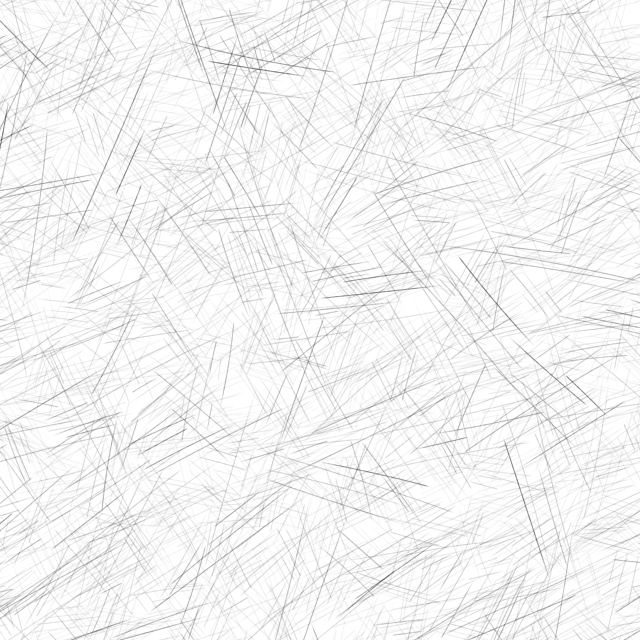
A three.js fragment shader for this pattern:

```glsl
// Fine pencil scratches on white paper: bundles of thin, slightly bowed,
// near-parallel strokes are spread evenly over two jittered grids (long and
// short) and layered multiplicatively so that crossings darken.

varying vec2 vUv;

const vec3 PAPER = vec3(1.0);
const vec3 INK = vec3(0.07);
const float LINE_WIDTH = 0.0018;   // stroke radius including its soft edge
const float LONG_CELL = 0.25;      // grid size sets the stroke length
const float SHORT_CELL = 0.115;
const float LONG_TONE = 0.64;      // opacity of the darkest strokes
const float SHORT_TONE = 0.36;
const float TONE_FLOOR = 0.12;     // faintest stroke relative to the darkest
const float ANGLE_JITTER = 0.05;   // radians, within one bundle
const float BOW = 0.07;            // curvature relative to the cell
const float GRAIN_SCALE = 340.0;
const float GRAIN_DEPTH = 0.35;
const vec2 SLOTS = vec2(4.0, 2.0); // bundle positions within a cell
const int BUNDLES = 8;             // per cell, one for each slot
const int STROKES = 4;             // per bundle

// Four random values from three coordinates, without sine
vec4 hash4(vec3 p) {
  vec4 q = fract(p.xyzx * vec4(0.1031, 0.1030, 0.0973, 0.1099));
  q += dot(q, q.wzxy + 33.33);
  return fract((q.xxyz + q.yzzw) * q.zywx);
}

// Smooth value noise for the tooth of the paper
float grain(vec2 p) {
  vec2 i = floor(p), f = fract(p);
  f = f * f * (3.0 - 2.0 * f);
  float a = hash4(vec3(i, 7.0)).x;
  float b = hash4(vec3(i + vec2(1.0, 0.0), 7.0)).x;
  float c = hash4(vec3(i + vec2(0.0, 1.0), 7.0)).x;
  float d = hash4(vec3(i + 1.0, 7.0)).x;
  return mix(mix(a, b, f.x), mix(c, d, f.x), f.y);
}

vec2 rotate(vec2 p, float angle) {
  float c = cos(angle), s = sin(angle);
  return vec2(c * p.x + s * p.y, c * p.y - s * p.x);
}

// Preferred hatching directions: rising, steep, falling, nearly level
float bundleAngle(float pick, float jitter) {
  vec2 family = vec2(-0.21, 0.14);              // centre, spread
  if (pick < 0.48) family = vec2(0.42, 0.31);
  else if (pick < 0.68) family = vec2(1.22, 0.18);
  else if (pick < 0.91) family = vec2(-1.00, 0.30);
  return family.x + family.y * (2.0 * jitter - 1.0);
}

// Opacity of one stroke in cell units, with x along the bundle
float stroke(vec2 p, vec4 shape, vec4 touch, float tone, float width) {
  float halfLength = mix(0.18, 0.75, pow(shape.x, 1.4));
  p.x -= 0.4 * (shape.y - 0.5);
  p = rotate(p, ANGLE_JITTER * (2.0 * shape.z - 1.0));
  p.y -= BOW * (2.0 * touch.x - 1.0) * p.x * p.x;
  float along = 0.5 + 0.5 * p.x / halfLength;
  along = touch.y < 0.5 ? along : 1.0 - along;
  float pressure = smoothstep(0.0, 0.06, along) * (1.0 - smoothstep(0.7, 1.0, along));
  return tone * pressure * (1.0 - smoothstep(0.0, width, abs(p.y)));
}

// Share of paper left showing through one layer of scattered bundles
float hatchLayer(vec2 uv, float cell, float maxTone, float seed) {
  vec2 p = uv / cell;
  vec2 home = floor(p);
  float width = LINE_WIDTH / cell;
  float clear = 1.0;
  for (int y = -1; y <= 1; y++)
  for (int x = -1; x <= 1; x++) {
    vec2 id = home + vec2(float(x), float(y));
    float cellTone = hash4(vec3(id + 40.0, seed + 5.3)).x;
    for (int b = 0; b < BUNDLES; b++) {
      float n = float(b);
      vec3 key = vec3(id + 40.0, seed + 31.0 * n);
      vec4 place = hash4(key);
      vec2 center = (vec2(mod(n, SLOTS.x), floor(n / SLOTS.x)) + place.xy) / SLOTS;
      vec2 local = rotate(p - id - center, bundleAngle(place.z, place.w));
      float spread = mix(0.1, 0.28, hash4(key + 11.7).x);
      if (abs(local.y) > spread + 0.11 || abs(local.x) > 1.0) continue;
      float bundleTone = fract(cellTone + 0.618 * n);
      for (int s = 0; s < STROKES; s++) {
        vec3 strokeKey = key + vec3(0.0, 53.0, 3.3 * float(s) + 1.9);
        vec4 shape = hash4(strokeKey);
        vec4 touch = hash4(strokeKey + 23.1);
        float weight = mix(bundleTone, touch.z, 0.5);
        float tone = maxTone * mix(TONE_FLOOR, 1.0, weight * weight * weight);
        float lane = (float(s) + 0.1 + 0.8 * shape.w) / float(STROKES);
        vec2 q = local - vec2(0.0, spread * (2.0 * lane - 1.0));
        clear *= 1.0 - stroke(q, shape, touch, tone, width);
      }
    }
  }
  return clear;
}

void main() {
  float clear = hatchLayer(vUv, LONG_CELL, LONG_TONE, 3.0)
              * hatchLayer(vUv, SHORT_CELL, SHORT_TONE, 317.0);
  float tooth = 1.0 - GRAIN_DEPTH * grain(vUv * GRAIN_SCALE);
  gl_FragColor = vec4(mix(PAPER, INK, (1.0 - clear) * tooth), 1.0);
}
```
